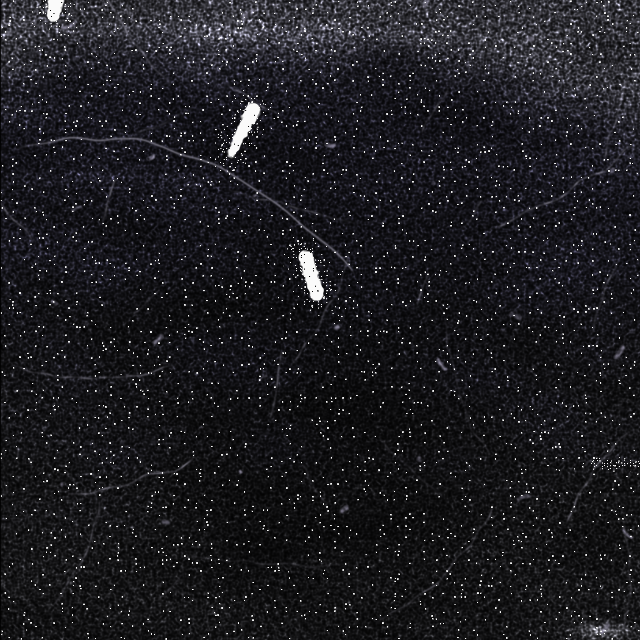
Give the GLSL for this texture, as a three.js fragment shader.

```glsl
varying vec2 vUv;

const vec3 NAVY_TINT = vec3(0.95, 0.93, 1.22);
const vec3 GREY_TINT = vec3(0.99, 0.99, 1.06);
const vec3 SCRATCH_COLOR = vec3(0.56, 0.55, 0.61);
const vec3 FIBRE_COLOR = vec3(0.66, 0.64, 0.74);
const vec3 WHITE = vec3(0.98);
const vec3 BLACK = vec3(0.03);
const float GRAIN_FREQ = 230.0;
const float GRAIN_CONTRAST = 1.5;
const float DUST_CELLS = 171.0;
const float DUST_DENSITY = 0.095;
const float FINE_CELLS = 230.0;
const int SCRATCHES = 30;
const int FIBRES = 26;
const float SCRATCH_WIDTH = 0.0019;
const float SOFT = 0.0016;

vec4 hash4(vec2 p) {
  vec4 h = fract(p.xyxy * vec4(0.1031, 0.1030, 0.0973, 0.1099));
  h += dot(h, h.wzxy + 33.33);
  return fract((h.xxyz + h.yzzw) * h.zywx);
}

float gradientNoise(vec2 p) {
  vec2 i = floor(p);
  vec2 f = p - i;
  vec2 u = f * f * f * (f * (f * 6.0 - 15.0) + 10.0);
  vec2 e = vec2(0.0, 1.0);
  float a = dot(hash4(i).xy * 2.0 - 1.0, f);
  float b = dot(hash4(i + e.yx).xy * 2.0 - 1.0, f - e.yx);
  float c = dot(hash4(i + e.xy).xy * 2.0 - 1.0, f - e.xy);
  float d = dot(hash4(i + e.yy).xy * 2.0 - 1.0, f - e.yy);
  return 1.4 * mix(mix(a, b, u.x), mix(c, d, u.x), u.y);
}

float fbm(vec2 p) {
  float sum = 0.0;
  float amp = 0.6;
  for (int i = 0; i < 4; i++) {
    sum += amp * gradientNoise(p);
    p = mat2(1.6, 1.2, -1.2, 1.6) * p + 7.3;
    amp *= 0.55;
  }
  return sum;
}

vec2 rotate(vec2 p, float a) {
  return mat2(cos(a), -sin(a), sin(a), cos(a)) * p;
}

float gauss(float x, float width) {
  return exp(-x * x / (width * width));
}

// Small square specks, one candidate per cell
float specks(vec2 p, float cells, float density) {
  vec2 g = p * cells;
  vec4 h = hash4(floor(g) + 19.0);
  vec2 d = abs(fract(g) - mix(vec2(0.27), vec2(0.73), h.xy));
  return step(h.z, density) * (1.0 - smoothstep(0.11, 0.27, max(d.x, d.y)));
}

// Distance to a capsule whose radius runs from ra at a to rb at b
float capsule(vec2 p, vec2 a, vec2 b, float ra, float rb) {
  float t = clamp(dot(p - a, b - a) / dot(b - a, b - a), 0.0, 1.0);
  return length(p - mix(a, b, t)) - mix(ra, rb, t);
}

float scratch(vec2 p, vec2 center, vec4 r) {
  vec2 q = rotate(p - center, r.x * 3.1416);
  float halfLength = mix(0.03, 0.14, r.y * r.y);
  q.y -= (r.z - 0.5) * 3.0 * q.x * q.x + 0.008 * gradientNoise(vec2(q.x * 22.0, r.w * 90.0));
  float ends = 1.0 - smoothstep(0.75, 1.0, abs(q.x) / halfLength);
  float wear = 0.35 + 0.65 * smoothstep(-0.2, 0.5, gradientNoise(vec2(q.x * 75.0, r.z * 90.0)));
  return gauss(q.y, SCRATCH_WIDTH) * ends * wear * mix(0.2, 0.75, r.w * r.w);
}

float fibre(vec2 p, vec2 center, vec4 r) {
  vec2 q = rotate(p - center, (r.x - 0.5) * 2.2);
  q.y -= (r.z - 0.5) * 70.0 * q.x * q.x;
  float d = length(vec2(max(abs(q.x) - 0.016 * r.y * r.y, 0.0), q.y)) - mix(0.0015, 0.0042, r.w);
  return (1.0 - smoothstep(-0.0025, 0.0025, d)) * mix(0.35, 1.0, r.z);
}

// Clouded dark ground with a pale haze along the top
vec3 ground(vec2 p) {
  float cloud = fbm(p * vec2(4.0, 9.0));
  float edge = 0.93 - 0.35 * (p.x - 0.4) * (p.x - 0.4);
  float haze = smoothstep(-0.09, 0.06, p.y - edge + 0.05 * cloud);
  float ridge = gauss(p.y - 0.955 + 0.012 * p.x, 0.014) * (0.7 + cloud);
  float smear = gauss(p.y - 0.72, 0.012) * (1.0 - smoothstep(0.2, 0.42, p.x));
  float glint = gauss(length((p - vec2(0.945, 0.014)) * vec2(1.0, 4.0)), 0.04);
  float pit = gauss(length(p - vec2(0.5, 0.3)), 0.36);
  float shade = 0.082 - 0.03 * pit + 0.115 * haze + 0.07 * ridge + 0.035 * smear + 0.3 * glint;
  shade *= 1.0 + 0.6 * cloud;
  float grain = gradientNoise(p * GRAIN_FREQ) + 0.7 * gradientNoise(rotate(p, 0.6) * GRAIN_FREQ * 0.53);
  float navy = smoothstep(0.15, 0.75, p.y + 0.4 * cloud) * (1.0 - 0.8 * haze);
  return mix(GREY_TINT, NAVY_TINT, navy) * shade * exp(GRAIN_CONTRAST * grain);
}

void main() {
  vec2 p = vUv;
  vec3 color = ground(p);

  // Scattered scratches and one long sagging hair
  float lines = 0.0;
  for (int i = 0; i < SCRATCHES; i++) {
    float n = float(i);
    lines = max(lines, scratch(p, fract(n * vec2(0.7549, 0.5698) + 0.13), hash4(vec2(n, 5.0))));
  }
  float dx = p.x - 0.15;
  float sag = p.y - 0.785 + 1.3 * dx * dx - 0.008 * gradientNoise(vec2(p.x * 16.0, 3.0));
  float span = smoothstep(0.01, 0.1, p.x) * (1.0 - smoothstep(0.545, 0.555, p.x));
  lines = max(lines, 0.6 * span * gauss(sag / sqrt(1.0 + 6.8 * dx * dx), SCRATCH_WIDTH));
  color = mix(color, SCRATCH_COLOR, lines);

  // Short curled fibres and crumbs
  float crumbs = 0.0;
  for (int i = 0; i < FIBRES; i++) {
    float n = float(i);
    crumbs = max(crumbs, fibre(p, fract(n * vec2(0.5698, 0.7549) + 0.41), hash4(vec2(n, 31.0))));
  }
  color = mix(color, FIBRE_COLOR, crumbs * clamp(0.75 + 0.8 * gradientNoise(p * 140.0), 0.0, 1.0));

  // White rods with ragged rims, pepper inside and spray around
  float rod = capsule(p, vec2(0.361, 0.760), vec2(0.395, 0.827), 0.006, 0.012);
  rod = min(rod, capsule(p, vec2(0.478, 0.597), vec2(0.495, 0.541), 0.011, 0.011));
  rod = min(rod, capsule(p, vec2(0.083, 0.977), vec2(0.092, 1.02), 0.010, 0.013));
  float body = 1.0 - smoothstep(-SOFT, SOFT, rod + 0.003 * gradientNoise(p * 130.0));
  float spray = 0.42 * (1.0 - smoothstep(0.0, 0.033, rod));
  float streak = gauss(p.y - 0.275, 0.007) * smoothstep(0.88, 1.0, p.x);
  float dust = max(specks(p, DUST_CELLS, DUST_DENSITY), specks(p, FINE_CELLS, max(spray, streak)));
  color = mix(color, WHITE, max(dust, body));
  color = mix(color, BLACK, body * specks(p + 0.37, FINE_CELLS, 0.1));

  color *= smoothstep(0.0, 0.003, p.x);
  gl_FragColor = vec4(clamp(color, 0.0, 1.0), 1.0);
}
```
